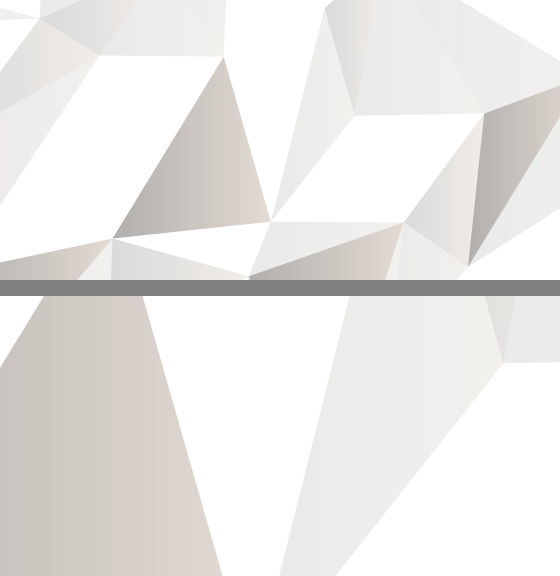
Top: the whole. Bottom: its middle third, enlarged.
Reproduce this background procedurally as a Shadertoy shader.

```glsl
// Columns are the two lattice steps, in canvas heights
const mat2 LATTICE = mat2(0.40, 0.16, -0.13, 0.43);

vec2 hash22(vec2 p) {
    vec3 q = fract(p.xyx * vec3(0.1031, 0.1030, 0.0973));
    q += dot(q, q.yzx + 33.33);
    return fract((q.xx + q.yz) * q.zy);
}

float cross2(vec2 a, vec2 b) {
    return a.x * b.y - a.y * b.x;
}

float doubleArea(vec2 a, vec2 b, vec2 c) {
    return cross2(b - a, c - a);
}

// Jittered mesh vertex; under half a step keeps every quad simple
vec2 meshVertex(vec2 cell) {
    return LATTICE * (cell + 0.76 * (hash22(cell + 41.0) - 0.5));
}

// Signed distance to a line, positive on its left
float edgeDistance(vec2 p, vec2 a, vec2 b) {
    return cross2(b - a, p - a) / length(b - a);
}

// Paper tones: plain white, pale, medium and deep, each cool to warm
vec3 facetColor(float rank, float t) {
    if (rank < 0.43) return vec3(1.0);
    if (rank < 0.70) return mix(vec3(0.915, 0.917, 0.918), vec3(0.952, 0.943, 0.932), t);
    if (rank < 0.90) return mix(vec3(0.850, 0.853, 0.857), vec3(0.945, 0.927, 0.908), t);
    return mix(vec3(0.695, 0.682, 0.678), vec3(0.890, 0.860, 0.828), t);
}

// Colour in rgb, antialiased coverage in a
vec4 facet(vec2 p, vec2 a, vec2 b, vec2 c, float rank) {
    float inside = min(edgeDistance(p, a, b),
                   min(edgeDistance(p, b, c), edgeDistance(p, c, a)));
    float coverage = clamp(0.5 + inside * iResolution.y, 0.0, 1.0);

    // Horizontal gradient in fine vertical bands
    float left = min(a.x, min(b.x, c.x));
    float right = max(a.x, max(b.x, c.x));
    float t = clamp((p.x - left) / (right - left), 0.0, 1.0);
    t = floor(t * 32.0 + 0.5) / 32.0;
    return vec4(facetColor(rank, t), coverage);
}

void mainImage(out vec4 fragColor, in vec2 fragCoord) {
    vec2 p = fragCoord / iResolution.y;
    vec2 home = floor(inverse(LATTICE) * p);
    vec4 sum = vec4(0.0);

    for (int y = -1; y <= 1; y++)
    for (int x = -1; x <= 1; x++) {
        vec2 cell = home + vec2(x, y);
        vec2 a = meshVertex(cell);
        vec2 b = meshVertex(cell + vec2(1, 0));
        vec2 c = meshVertex(cell + vec2(1, 1));
        vec2 d = meshVertex(cell + vec2(0, 1));

        // Split at random where both diagonals are sound, else take the safer one
        float areaAC = min(doubleArea(a, b, c), doubleArea(a, c, d));
        float areaBD = min(doubleArea(a, b, d), doubleArea(b, c, d));
        bool splitAC = min(areaAC, areaBD) > 0.03
            ? hash22(cell + 97.0).x > 0.5
            : areaAC > areaBD;
        if (!splitAC) {
            vec2 first = a;
            a = b; b = c; c = d; d = first;
        }

        // Evenly spread ranks keep the tone shares steady
        float rank = fract(dot(cell, vec2(0.7549, 0.5698)) + 0.17);
        vec4 lower = facet(p, a, b, c, rank);
        vec4 upper = facet(p, a, c, d, fract(rank + 0.37));
        sum += vec4(lower.rgb, 1.0) * lower.a + vec4(upper.rgb, 1.0) * upper.a;
    }

    fragColor = vec4(sum.rgb / max(sum.a, 0.0001), 1.0);
}
```
